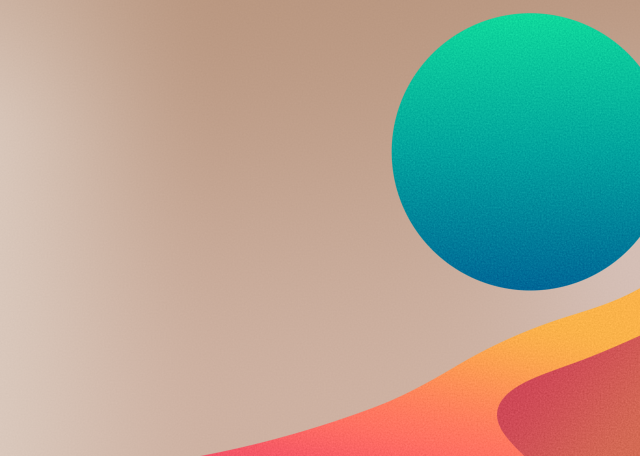
Write a WebGL 1 fragment shader that draws this background.

```glsl
precision highp float;
// A grainy teal disc floats over a warm beige backdrop and flowing coral dunes.
// The dune edges are chained Hermite curves; the fills are smooth gradients
// roughened by fine gradient noise. One unit is the canvas height.
uniform vec2 u_resolution;

vec2 hashGradient(vec2 cell) {
  vec3 q = fract(vec3(cell.xyx) * vec3(0.1031, 0.1030, 0.0973));
  q += dot(q, q.yzx + 33.33);
  return 2.0 * fract((q.xx + q.yz) * q.zy) - 1.0;
}

float gradientNoise(vec2 p) {
  vec2 i = floor(p), f = fract(p);
  vec2 u = f * f * f * (f * (f * 6.0 - 15.0) + 10.0);
  vec2 e = vec2(1.0, 0.0);
  float low = mix(dot(hashGradient(i), f),
                  dot(hashGradient(i + e), f - e), u.x);
  float high = mix(dot(hashGradient(i + e.yx), f - e.yx),
                   dot(hashGradient(i + 1.0), f - 1.0), u.x);
  return mix(low, high, u.y);
}

// Knots are (position, value, slope); the curve is linear outside the span.
float hermite(float x, vec3 a, vec3 b) {
  float span = b.x - a.x;
  float t = clamp((x - a.x) / span, 0.0, 1.0);
  float s = 1.0 - t;
  float inside = a.y * s * s * (1.0 + 2.0 * t) + b.y * t * t * (3.0 - 2.0 * t)
               + span * t * s * (a.z * s - b.z * t);
  return inside + a.z * min(x - a.x, 0.0) + b.z * max(x - b.x, 0.0);
}

// Height of the large dune at x
float duneTop(float x) {
  vec3 a = vec3(0.44, 0.0, 0.19), b = vec3(0.824, 0.108, 0.377);
  vec3 c = vec3(1.0, 0.197, 0.595), d = vec3(1.245, 0.306, 0.313);
  vec3 e = vec3(1.407, 0.37, 0.58);
  if (x < b.x) return hermite(x, a, b);
  if (x < c.x) return hermite(x, b, c);
  if (x < d.x) return hermite(x, c, d);
  return hermite(x, d, e);
}

// Left limit of the inner hollow at height y
float hollowLeft(float y) {
  vec3 a = vec3(0.0, 1.15, -1.05), b = vec3(0.0897, 1.09, 0.0);
  vec3 c = vec3(0.163, 1.154, 2.0), d = vec3(0.2125, 1.282, 2.6);
  vec3 e = vec3(0.2656, 1.407, 2.2);
  if (y < b.x) return hermite(y, a, b);
  if (y < c.x) return hermite(y, b, c);
  if (y < d.x) return hermite(y, c, d);
  return hermite(y, d, e);
}

// Coverage of the side where the signed distance is negative
float coverage(float dist, float pixel) {
  return 1.0 - smoothstep(-0.75 * pixel, 0.75 * pixel, dist);
}

vec3 backdrop(vec2 p) {
  vec3 color = mix(vec3(0.805, 0.695, 0.635), vec3(0.725, 0.59, 0.5),
                   smoothstep(0.05, 1.15, p.y));
  float leftGlow = (1.0 - smoothstep(-0.12, 0.5, p.x))
                 * (1.0 - 0.45 * smoothstep(0.65, 1.1, p.y));
  color = mix(color, vec3(0.855, 0.79, 0.745), leftGlow);
  vec2 q = (p - vec2(1.42, 0.42)) / vec2(0.42, 0.5);
  return mix(color, vec3(0.85, 0.775, 0.75), 0.75 * exp(-2.0 * dot(q, q)));
}

vec3 discColor(float t) {
  vec3 deepBlue = vec3(0.0, 0.4, 0.59), teal = vec3(0.01, 0.64, 0.62);
  vec3 mint = vec3(0.06, 0.85, 0.61);
  return t < 0.5 ? mix(deepBlue, teal, t * 2.0) : mix(teal, mint, t * 2.0 - 1.0);
}

vec3 duneColor(vec2 p) {
  float t = 0.58 * (p.x - 0.55) + 2.3 * p.y;
  vec3 color = mix(vec3(0.95, 0.32, 0.4), vec3(1.0, 0.44, 0.385),
                   smoothstep(-0.1, 0.35, t));
  return mix(color, vec3(0.98, 0.7, 0.29), smoothstep(0.2, 1.1, t));
}

vec3 hollowColor(vec2 p) {
  float t = 1.6 * (p.x - 1.09) - 1.3 * (p.y - 0.1);
  return mix(vec3(0.81, 0.28, 0.34), vec3(0.83, 0.42, 0.33),
             smoothstep(-0.05, 0.65, t));
}

void main() {
  float pixel = 1.0 / u_resolution.y;
  vec2 p = gl_FragCoord.xy * pixel;
  float grain = gradientNoise(p * 245.0) + 0.5 * gradientNoise(p * 390.0 + 17.0);

  vec3 color = backdrop(p) + 0.012 * grain;

  // Disc
  vec2 center = vec2(1.163, 0.667);
  float radius = 0.304;
  vec3 disc = discColor(0.5 + 0.5 * (p.y - center.y) / radius + 0.06 * grain);
  disc += 0.045 * grain;
  color = mix(color, disc, coverage(length(p - center) - radius, pixel));

  // Dune and hollow, with edge distances corrected by the local slope
  float top = duneTop(p.x), left = hollowLeft(p.y);
  float topSlope = (duneTop(p.x + 0.002) - top) / 0.002;
  float leftSlope = (hollowLeft(p.y + 0.002) - left) / 0.002;
  float duneDist = (p.y - top) / length(vec2(1.0, topSlope));
  float hollowDist = (left - p.x) / length(vec2(1.0, leftSlope));
  color = mix(color, duneColor(p) + 0.05 * grain, coverage(duneDist, pixel));
  color = mix(color, hollowColor(p) + 0.06 * grain, coverage(hollowDist, pixel));

  gl_FragColor = vec4(clamp(color, 0.0, 1.0), 1.0);
}
```
